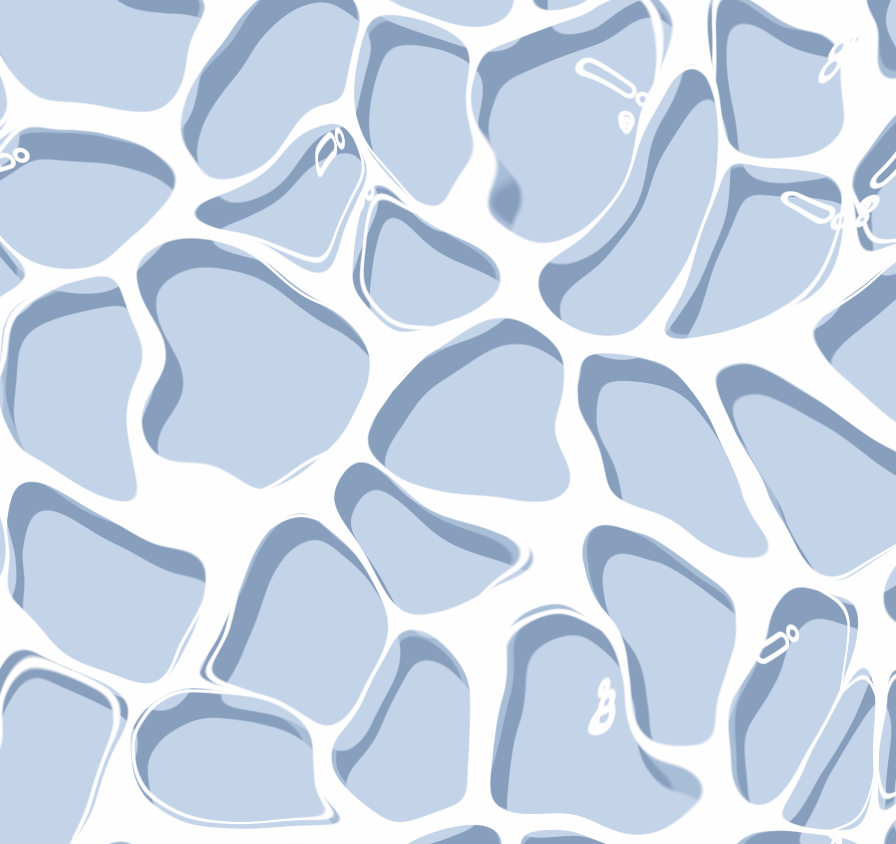
Reproduce this texture procedurally as a WebGL 1 fragment shader.

```glsl
precision highp float;
uniform vec2 u_resolution;

const vec3 WATER = vec3(0.77, 0.83, 0.91);
const vec3 FOAM = vec3(0.995);
const vec3 SHADE = vec3(0.53, 0.62, 0.74);
const vec3 WASH = vec3(0.66, 0.74, 0.84);
const float CELLS = 4.8;             // cells per canvas height
const float JITTER = 0.84;
const float ROUNDING = 0.075;        // fillet size where ribbons meet
const float THIN = 0.010;            // half widths of the foam ribbons
const float THICK = 0.080;
const float STRAND = 0.011;          // half width of loose strands
const float OUTLINE = 0.015;         // half width of bubble outlines
const vec2 SHADOW_SHIFT = vec2(0.085, -0.150);
const float SHADOW_SPREAD = 0.014;
const float GLINT_SHARE = 0.24;
const float BUBBLE_SHARE = 0.32;

struct Cell {
  float edge;      // rounded distance to the cell border
  vec2 centre;
  vec2 contact;    // border point facing the closest neighbour
};

float hash(vec2 p) {
  vec3 q = fract(vec3(p.xyx) * vec3(0.1031, 0.1030, 0.0973));
  q += dot(q, q.yzx + 33.33);
  return fract((q.x + q.y) * q.z);
}

float noise(vec2 p) {
  vec2 i = floor(p), f = fract(p);
  f = f * f * (3.0 - 2.0 * f);
  return mix(mix(hash(i), hash(i + vec2(1.0, 0.0)), f.x),
             mix(hash(i + vec2(0.0, 1.0)), hash(i + 1.0), f.x), f.y);
}

vec2 noise2(vec2 p) {
  return vec2(noise(p), noise(p + 41.7)) - 0.5;
}

vec2 site(vec2 id) {
  return id + 0.5 + JITTER * (vec2(hash(id + 7.0), hash(id + 63.0)) - 0.5);
}

// Bends straight cell walls into flowing curves
vec2 warp(vec2 p) {
  return p + 0.55 * noise2(p * 1.1 + 5.0) + 0.14 * noise2(p * 2.6 + 19.0);
}

Cell findCell(vec2 p) {
  vec2 home = floor(p), nearest = home;
  float best = 9.0;
  for (int y = -1; y <= 1; y++) {
    for (int x = -1; x <= 1; x++) {
      vec2 id = home + vec2(float(x), float(y));
      float d = distance(p, site(id));
      if (d < best) { best = d; nearest = id; }
    }
  }
  Cell cell;
  cell.centre = site(nearest);
  cell.contact = cell.centre;
  float sum = 0.0, closest = 9.0;
  for (int y = -2; y <= 2; y++) {
    for (int x = -2; x <= 2; x++) {
      if (x == 0 && y == 0) continue;
      vec2 other = site(nearest + vec2(float(x), float(y)));
      vec2 across = other - cell.centre;
      vec2 middle = 0.5 * (other + cell.centre);
      float gap = length(across);
      sum += exp(-dot(middle - p, across / gap) / ROUNDING);
      if (gap < closest) { closest = gap; cell.contact = middle; }
    }
  }
  cell.edge = -ROUNDING * log(sum);
  return cell;
}

float ribbonWidth(vec2 p) {
  return mix(THIN, THICK, smoothstep(0.12, 0.88, noise(p * 1.7 + 11.0)));
}

float capsule(vec2 p, vec2 halfAxis, float radius) {
  float t = clamp(dot(p, halfAxis) / dot(halfAxis, halfAxis), -1.0, 1.0);
  return length(p - halfAxis * t) - radius;
}

void main() {
  float pixel = CELLS / u_resolution.y;
  vec2 p = gl_FragCoord.xy * pixel + vec2(3.0, 8.0);
  vec2 q = warp(p);
  Cell cell = findCell(q);
  float foam = cell.edge - ribbonWidth(q);

  // Shadow cast down and to the right, with a pale wash at its rim
  vec2 s = warp(p - SHADOW_SHIFT + 0.05 * noise2(p * 1.6));
  float shadow = findCell(s).edge - ribbonWidth(s) - SHADOW_SPREAD;
  float rim = foam - 0.09 * (noise(p * 2.3 + 70.0) - 0.42);
  vec3 shade = mix(SHADE, WASH, smoothstep(pixel, -pixel, rim));
  vec3 color = mix(WATER, shade, smoothstep(pixel, -pixel, shadow));

  // Ribbons and the thin strands peeling away from them
  float peel = 0.26 * (noise(q * 1.5 + 30.0) - 0.62);
  float strand = abs(foam - peel) - STRAND;
  color = mix(color, FOAM, smoothstep(pixel, -pixel, min(foam, strand)));

  // Long glint and its round companion near the top of some cells
  float pick = hash(cell.centre * 91.0);
  if (pick < GLINT_SHARE) {
    float side = pick < 0.5 * GLINT_SHARE ? -1.0 : 1.0;
    vec2 axis = 0.085 * normalize(vec2(0.8, -0.5 * side));
    vec2 g = q - cell.centre - vec2(0.14 * side, 0.20);
    float glint = capsule(g, axis, 0.042);
    glint = min(abs(glint), abs(length(g - axis * 2.3) - 0.038));
    color = mix(color, FOAM, smoothstep(pixel, -pixel, glint - OUTLINE));
  }

  // Small bubbles clinging to the ribbons
  if (hash(cell.centre * 57.0) < BUBBLE_SHARE) {
    vec2 base = mix(cell.contact, cell.centre, 0.22);
    for (int i = 0; i < 4; i++) {
      float k = float(i);
      vec2 at = base + 0.17 * noise2(cell.centre * 9.0 + k * 17.3);
      float bubble = length(q - at) - mix(0.045, 0.018, k / 3.0);
      color = mix(color, FOAM, smoothstep(pixel, -pixel, bubble - OUTLINE));
      color = mix(color, WATER, smoothstep(pixel, -pixel, bubble + OUTLINE));
    }
  }
  gl_FragColor = vec4(color, 1.0);
}
```
